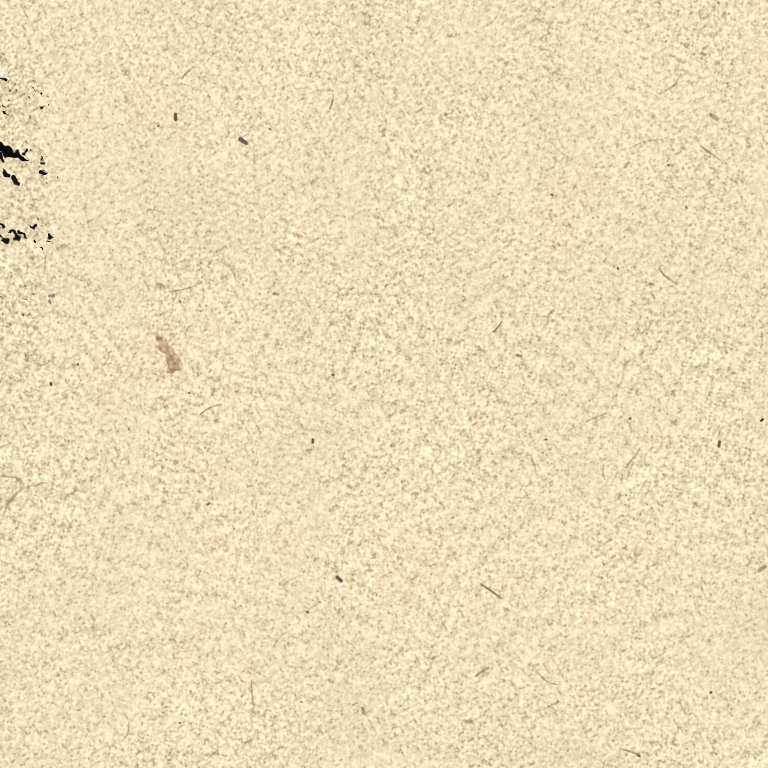
Write a three.js fragment shader that draws this texture.

```glsl
// Draws aged cream paper with fine grain, stray fibres, specks and ink wear at the left edge.
varying vec2 vUv;

const vec3 PAPER = vec3(0.945, 0.876, 0.738);
const vec3 STAIN = vec3(0.91, 0.82, 0.64);
const vec3 FIBRE = vec3(0.38, 0.31, 0.18);
const vec3 RUST = vec3(0.56, 0.40, 0.27);
const vec3 SPECK = vec3(0.20, 0.16, 0.11);
const vec3 INK = vec3(0.05, 0.05, 0.06);
const float EDGE = 0.0013;

float hash(vec2 p) {
  return fract(sin(dot(p, vec2(127.1, 311.7))) * 43758.5453);
}

vec2 hash2(float n, float seed) {
  return vec2(hash(vec2(n, seed)), hash(vec2(n, seed + 17.3)));
}

float noise(vec2 p) {
  vec2 i = floor(p);
  vec2 f = fract(p);
  f = f * f * (3.0 - 2.0 * f);
  float low = mix(hash(i), hash(i + vec2(1.0, 0.0)), f.x);
  float high = mix(hash(i + vec2(0.0, 1.0)), hash(i + vec2(1.0, 1.0)), f.x);
  return mix(low, high, f.y);
}

vec2 rotate(vec2 p, float angle) {
  float c = cos(angle);
  float s = sin(angle);
  return vec2(c * p.x + s * p.y, c * p.y - s * p.x);
}

float cover(float dist) {
  return 1.0 - smoothstep(-EDGE, EDGE, dist);
}

// Thin bowed hair centred on the origin
float fibre(vec2 p, float angle, float halfLength, float bend, float radius) {
  vec2 q = rotate(p, angle);
  float x = clamp(q.x, -halfLength, halfLength);
  return cover(length(vec2(q.x - x, q.y - bend * x * x)) - radius);
}

// Stroke whose radius changes from one end to the other
float taper(vec2 p, vec2 a, vec2 b, float startRadius, float endRadius) {
  vec2 ab = b - a;
  float t = clamp(dot(p - a, ab) / dot(ab, ab), 0.0, 1.0);
  return cover(length(p - a - ab * t) - mix(startRadius, endRadius, t));
}

// Fine grain with its broad part removed, so that it stays crisp
float grain(vec2 p) {
  float coarse = noise(rotate(p, 0.5) * 290.0) - 0.5;
  float fine = noise(rotate(p, 1.1) * 430.0 + 31.0) - 0.5;
  float broad = noise(rotate(p, 0.8) * 130.0 + 73.0) - 0.5;
  return coarse + 0.75 * fine - 0.25 * broad;
}

// Worn strip along the left edge
float wornStrip(vec2 p) {
  float x = p.x + 0.03 * (noise(p * 18.0) - 0.5);
  float vertical = smoothstep(0.45, 0.6, p.y) * (1.0 - smoothstep(0.88, 0.97, p.y));
  return (1.0 - smoothstep(0.035, 0.085, x)) * vertical;
}

vec3 paper(vec2 p) {
  float worn = wornStrip(p);
  float cloud = 0.55 * noise(p * 7.0) + 0.45 * noise(p * 21.0 + 5.0);
  float strength = mix(0.125, 0.235, noise(p * 13.0 + 40.0)) + 0.08 * worn;
  float g = grain(p);
  vec3 color = mix(PAPER, STAIN, 0.4 * smoothstep(0.58, 0.88, cloud));
  color += 0.04 * (cloud - 0.5) + strength * g - 0.22 * max(-g - 0.32, 0.0);
  return color - 0.025 * worn;
}

vec3 addFibres(vec3 color, vec2 p) {
  for (int i = 0; i < 110; i++) {
    float n = float(i);
    vec2 shape = hash2(n, 3.0);
    float angle = 6.2832 * hash(vec2(n, 8.0));
    float bend = 50.0 * (hash(vec2(n, 9.0)) - 0.5);
    float radius = mix(0.0006, 0.0014, hash(vec2(n, 12.0)));
    float hair = fibre(p - hash2(n, 1.0), angle, mix(0.005, 0.02, shape.x), bend, radius);
    float broken = 0.35 + 0.65 * noise(p * 180.0 + n);
    color = mix(color, FIBRE, hair * broken * (0.2 + 0.75 * pow(shape.y, 7.0)));
  }
  return color;
}

vec3 addSpecks(vec3 color, vec2 p) {
  for (int i = 0; i < 110; i++) {
    float n = float(i);
    vec2 look = hash2(n, 51.0);
    float size = mix(0.0006, 0.0045, pow(look.x, 5.0));
    float angle = 6.2832 * hash(vec2(n, 58.0));
    float speck = fibre(p - hash2(n, 47.0), angle, size, 0.0, 0.0009 + 0.4 * size);
    color = mix(color, SPECK, speck * (0.2 + 0.75 * pow(look.y, 4.0)));
  }
  return color;
}

// Chipped ink crumbs in four loose rows, the lowest faint
vec3 addInk(vec3 color, vec2 p) {
  vec2 rough = p + 0.008 * (vec2(noise(p * 170.0), noise(p * 170.0 + 60.0)) - 0.5);
  for (int i = 0; i < 56; i++) {
    float n = float(i);
    float row = mod(n, 4.0);
    vec2 h = hash2(n, 83.0);
    vec2 center = vec2(0.075 * h.x, 0.873 - 0.088 * row + 0.045 * (h.y - 0.5));
    float size = mix(0.0005, 0.0034, pow(hash(vec2(n, 90.0)), 3.0));
    float crumb = fibre(rough - center, -0.6, size, 0.0, size);
    color = mix(color, INK, crumb * (0.95 - 0.5 * step(2.5, row)));
  }
  return mix(color, INK, taper(rough, vec2(-0.01, 0.812), vec2(0.036, 0.791), 0.008, 0.002));
}

void main() {
  vec3 color = addFibres(paper(vUv), vUv);
  color = addInk(addSpecks(color, vUv), vUv);
  // Brown flake and rusty curl
  vec2 rough = vUv + 0.008 * (noise(vUv * 130.0) - 0.5);
  float flake = taper(rough, vec2(0.197, 0.568), vec2(0.229, 0.526), 0.003, 0.011);
  color = mix(color, RUST, flake * (0.1 + 0.75 * noise(vUv * 220.0)));
  float curl = fibre(rough - vec2(0.025, 0.36), 0.65, 0.034, -11.0, 0.0018);
  color = mix(color, RUST, curl * (0.1 + 0.6 * noise(vUv * 120.0)));
  gl_FragColor = vec4(clamp(color, 0.0, 1.0), 1.0);
}
```
